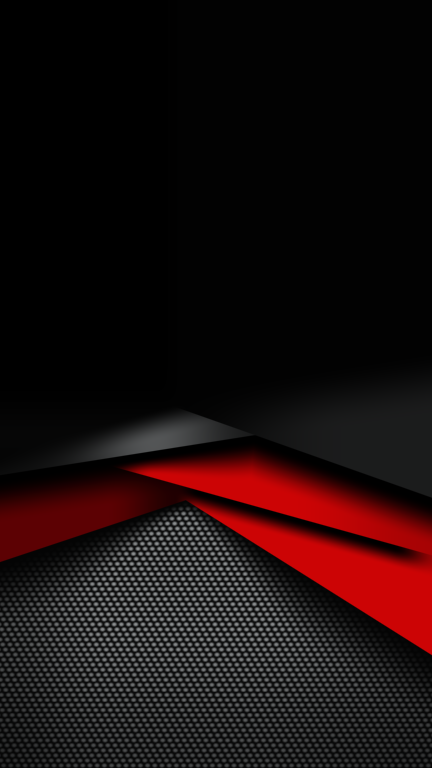
This background is drawn by a WebGL 1 fragment shader. Its source:

```glsl
precision highp float;
// Dark layered panels over a woven carbon sheet: grey plates, folded red bands.
// Each layer is a half plane or an intersection of two, shaded by the distance
// to the edges that cast shadow on it, and painted from back to front.

uniform vec2 u_resolution;

const vec2 CANVAS = vec2(9.0, 16.0);
const vec3 RED = vec3(0.80, 0.015, 0.02);
const vec3 DEEP_RED = vec3(0.36, 0.005, 0.01);
const vec3 GREY = vec3(0.98, 1.0, 1.01);

// Signed distance to the line a-b, positive above it when b lies to the right.
float above(vec2 p, vec2 a, vec2 b) {
  vec2 dir = normalize(b - a);
  return dot(p - a, vec2(-dir.y, dir.x));
}

float cover(float d, float blur) {
  return smoothstep(-blur, blur, d);
}

float bell(float x, float center, float width) {
  float t = (x - center) / width;
  return exp(-t * t);
}

// Twill weave: each row of rounded threads is shifted against the next.
float weave(vec2 p) {
  vec2 q = p / vec2(0.15, 0.105);
  float row = floor(q.y);
  vec2 cell = vec2(fract(q.x + row * 0.38), fract(q.y)) - 0.5;
  float thread = length(cell * vec2(1.0, 0.85));
  return 1.0 - smoothstep(0.08, 0.52, thread);
}

// Faint plate on the right, fading upward and to the left.
vec3 rightPlate(vec2 p) {
  float top = above(p, vec2(4.0, 7.6), vec2(9.0, 8.4));
  float fade = 1.0 - smoothstep(-1.0, 0.3, top);
  return GREY * (0.008 + 0.1 * fade * smoothstep(3.2, 7.2, p.x));
}

// Lit plate on the left with a soft upper boundary.
vec3 leftPlate(vec2 p) {
  float top = above(p, vec2(0.0, 6.35), vec2(3.83, 7.4));
  float body = 1.0 - smoothstep(-0.4, 0.22, top);
  float glow = 0.05 + 0.26 * bell(p.x, 3.2, 1.35);
  float haze = 0.025 * bell(p.y, 6.9, 0.6);
  return GREY * (body * glow + haze);
}

// Red band below the plates; the shadow widens to the right.
vec3 upperBand(vec2 p, float depth) {
  float reach = mix(0.42, 0.95, smoothstep(2.5, 5.5, p.x));
  float lit = smoothstep(0.12, reach, depth) * smoothstep(1.9, 3.2, p.x);
  return RED * lit * mix(1.0, 0.82, smoothstep(6.0, 9.0, p.x));
}

// Red band under the fold, whose shadow dies out at its right tip.
vec3 lowerBand(vec2 p, float depth) {
  float shade = 1.0 - smoothstep(0.06, 0.46, depth);
  shade *= 1.0 - 0.75 * smoothstep(8.2, 9.1, p.x);
  return RED * (1.0 - shade);
}

// Dim red wing to the left of the apex.
vec3 leftWing(vec2 p, float depth) {
  float lit = smoothstep(0.1, 1.0, depth);
  return DEEP_RED * lit * (1.0 - 0.65 * smoothstep(2.2, 3.7, p.x));
}

vec3 carbon(vec2 p, float apexX, float leftDepth, float rightDepth) {
  float spread = mix(0.3, 1.35, smoothstep(0.0, 2.8, abs(p.x - apexX)));
  float light = smoothstep(0.0, spread, leftDepth);
  light *= smoothstep(-0.1, spread, rightDepth);
  light *= mix(0.5, 1.0, smoothstep(0.0, 3.2, p.y));
  light *= mix(0.6, 1.0, smoothstep(0.0, 2.4, p.x));
  light *= mix(1.0, 0.7, smoothstep(5.0, 9.0, p.x));
  return GREY * (0.015 + light * (0.04 + 0.5 * weave(p)));
}

void main() {
  vec2 p = gl_FragCoord.xy / u_resolution * CANVAS;
  float blur = 0.8 * CANVAS.x / u_resolution.x;

  // Edges shared by neighbouring layers
  vec2 apex = vec2(3.87, 5.58);
  float plateEdge = above(p, vec2(0.0, 6.10), vec2(5.21, 6.92));
  float rightEdge = above(p, vec2(3.83, 7.46), vec2(9.0, 5.63));
  float foldEdge = above(p, vec2(2.6, 6.21), vec2(8.75, 4.5));
  float carbonLeft = -above(p, vec2(0.0, 4.29), apex);
  float carbonRight = -above(p, apex, vec2(9.0, 2.35));

  // Red bands and wing
  float plateDepth = -max(plateEdge, rightEdge);
  vec3 under = mix(leftWing(p, -plateEdge), lowerBand(p, -foldEdge),
                   smoothstep(3.65, 4.15, p.x));
  vec3 color = mix(under, upperBand(p, plateDepth), cover(foldEdge, blur));

  // Grey plates
  color = mix(color, leftPlate(p), cover(plateEdge, blur));
  float rightMask = cover(rightEdge, blur) * smoothstep(3.3, 3.9, p.x);
  color = mix(color, rightPlate(p), rightMask);

  // Carbon sheet in front
  float sheet = cover(min(carbonLeft, carbonRight), blur);
  color = mix(color, carbon(p, apex.x, carbonLeft, carbonRight), sheet);

  gl_FragColor = vec4(color, 1.0);
}
```
